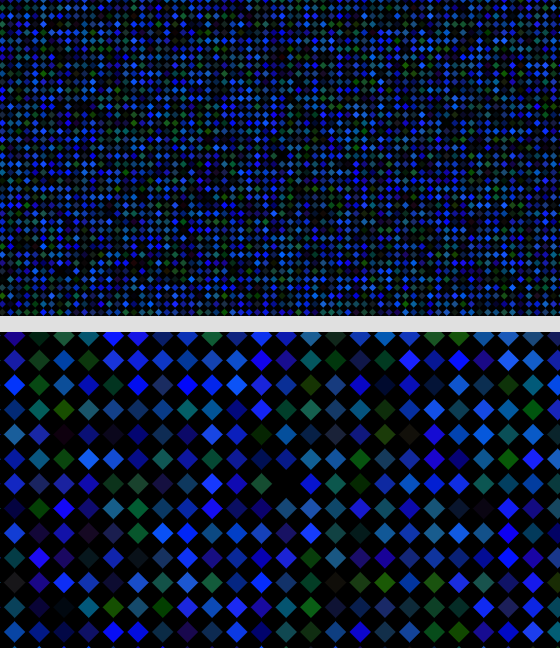
Top, the full canvas; bottom, a detail of the centre.
A Shadertoy shader for this pattern:

```glsl
// A dense square grid of small diamonds on black, nearly touching at their tips.
// Each cell hashes its own colour: strong random blue, weaker green, a trace of
// red. Diamonds are Manhattan-distance shapes with an edge one pixel soft.

// Three independent random values in 0..1 for one grid cell.
vec3 hashCell(vec2 cell) {
    vec3 seed = vec3(dot(cell, vec2(127.1, 311.7)),
                     dot(cell, vec2(269.5, 183.3)),
                     dot(cell, vec2(419.2, 371.9)));
    return fract(sin(seed) * 43758.5453);
}

// Signed distance to a diamond with the given half diagonal.
float diamond(vec2 p, float halfDiagonal) {
    return (abs(p.x) + abs(p.y) - halfDiagonal) * 0.7071;
}

void mainImage(out vec4 fragColor, in vec2 fragCoord) {
    // Square cells, 38.4 to the canvas height, measured from the centre
    float cellsPerPixel = 38.4 / iResolution.y;
    vec2 grid = (fragCoord - 0.5 * iResolution.xy) * cellsPerPixel;

    // A diamond sits a quarter cell right of and above the canvas centre
    grid += 0.25;
    vec2 cell = floor(grid);
    vec2 local = fract(grid) - 0.5;

    // Antialiased coverage of the diamond
    float d = diamond(local, 0.435);
    float coverage = clamp(0.5 - d / cellsPerPixel, 0.0, 1.0);

    // Random tint per cell, from near black to bright blue, teal or green
    vec3 tint = hashCell(cell) * vec3(0.11, 0.38, 1.0);
    fragColor = vec4(tint * coverage, 1.0);
}
```
